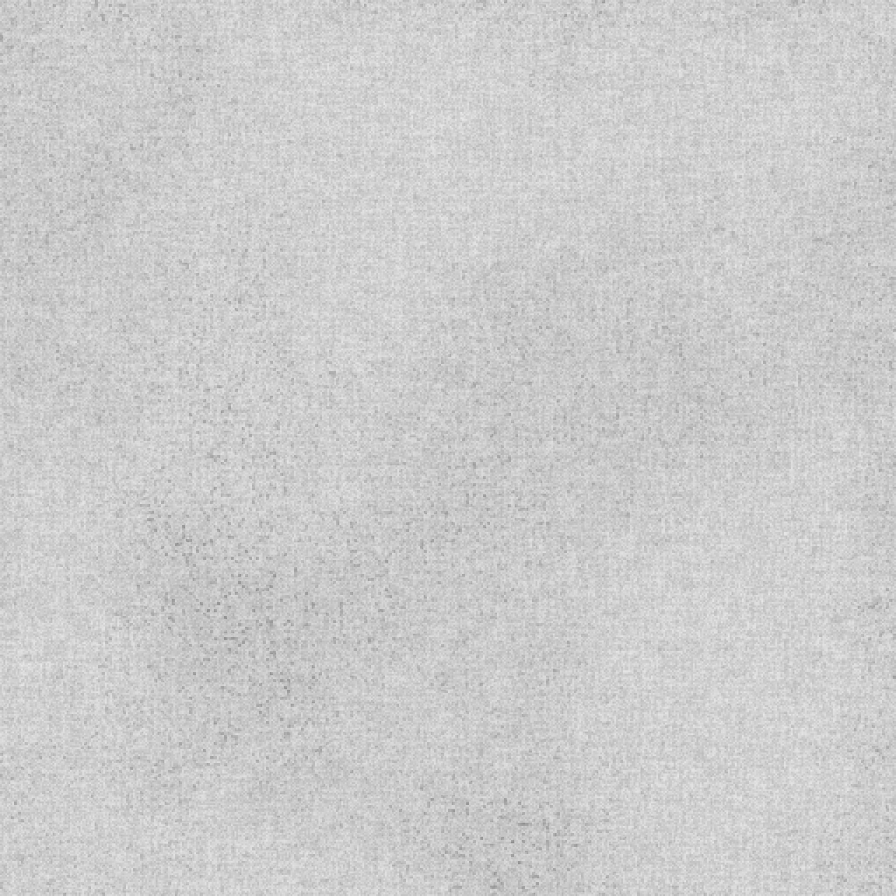
This texture is drawn by a Shadertoy shader. Its source:

```glsl
// Pale grey woven cloth with fine grain, dark flecks and soft cloudy stains.

const vec3  CLOTH_COLOR     = vec3(0.822);
const float GRAIN_CELLS     = 512.0;  // finest grain across the canvas
const float FLECK_CELLS     = 256.0;  // dark flecks across the canvas
const float WEAVE_PERIODS   = 128.0;  // thread pairs across the canvas
const float STREAK_CELLS    = 42.0;   // thread segments along a thread
const float STAIN_SCALE     = 3.6;    // broad stains across the canvas
const float GRAIN_STRENGTH  = 0.105;
const float FLECK_STRENGTH  = 0.16;
const float FLECK_RARITY    = 8.0;
const float WEAVE_STRENGTH  = 0.007;
const float STREAK_STRENGTH = 0.032;
const float STAIN_STRENGTH  = 0.048;
const float TAU             = 6.2831853;

// Integer hash of a lattice point, from 0 to 1
float hash(vec2 cell, uint seed) {
    uvec2 q = uvec2(ivec2(cell));
    uint h = q.x * 1597334677u ^ q.y * 3812015801u ^ seed * 2654435769u;
    h = (h ^ (h >> 16)) * 2146121005u;
    h = (h ^ (h >> 15)) * 2221713035u;
    h ^= h >> 16;
    return float(h >> 8) / 16777216.0;
}

float blendCorners(vec2 cell, vec2 t, uint seed) {
    float low  = mix(hash(cell, seed), hash(cell + vec2(1, 0), seed), t.x);
    float high = mix(hash(cell + vec2(0, 1), seed), hash(cell + vec2(1, 1), seed), t.x);
    return mix(low, high, t.y);
}

// Flat random cells with edges softened over one pixel
float cellNoise(vec2 uv, vec2 cells, uint seed) {
    vec2 p = uv * cells - 0.5;
    vec2 pixelWidth = cells / iResolution.y;
    vec2 t = clamp((fract(p) - 0.5) / pixelWidth + 0.5, 0.0, 1.0);
    return blendCorners(floor(p), t, seed);
}

float smoothNoise(vec2 p, uint seed) {
    vec2 f = fract(p);
    return blendCorners(floor(p), f * f * (3.0 - 2.0 * f), seed);
}

// Layered noise with a mean of one half
float cloudNoise(vec2 p, uint seed) {
    float sum = 0.0;
    float weight = 0.5;
    for (uint octave = 0u; octave < 5u; octave++) {
        sum += weight * smoothNoise(p, seed + octave);
        p = mat2(1.6, 1.2, -1.2, 1.6) * p + 7.3;
        weight *= 0.5;
    }
    return sum / 0.96875;
}

void mainImage(out vec4 fragColor, in vec2 fragCoord) {
    vec2 uv = fragCoord / iResolution.y;

    // Stains darken the cloth; worn areas gather more flecks
    float stain = smoothstep(0.38, 0.76, cloudNoise(uv * STAIN_SCALE + 11.0, 1u));
    float wear  = smoothstep(0.38, 0.70, cloudNoise(uv * STAIN_SCALE + 31.0, 20u));

    // Regular weave with uneven horizontal and vertical threads
    vec2 wave = cos(TAU * uv * WEAVE_PERIODS);
    float weave = wave.x + wave.y;
    float streaks = cellNoise(uv, vec2(STREAK_CELLS, FLECK_CELLS), 40u)
                  + cellNoise(uv, vec2(FLECK_CELLS, STREAK_CELLS), 41u) - 1.0;

    // Sparse dark flecks and even fine grain
    float fleck = pow(cellNoise(uv, vec2(FLECK_CELLS), 50u), FLECK_RARITY);
    float grain = cellNoise(uv, vec2(GRAIN_CELLS), 60u) - 0.5;

    float shade = GRAIN_STRENGTH * grain
                + WEAVE_STRENGTH * weave
                + STREAK_STRENGTH * streaks
                - STAIN_STRENGTH * (0.7 * stain + 0.3 * wear)
                - FLECK_STRENGTH * fleck * (0.35 + 0.35 * stain + 0.65 * wear);
    fragColor = vec4(clamp(CLOTH_COLOR + shade, 0.0, 1.0), 1.0);
}
```
